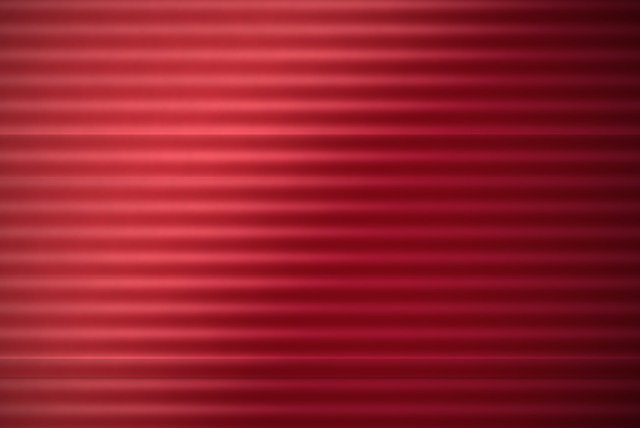
A WebGL 2 fragment shader for this texture:

```glsl
#version 300 es
precision highp float;
// Red corrugated shutter: soft horizontal ribs, raking light from the left, dark corners.
uniform vec2 u_resolution;
out vec4 outColor;

const float RIBS = 16.9;            // ribs down the canvas
const float FIRST_RIDGE = 0.0098;   // depth of the topmost ridge
const float RIB_SKEW = 0.25;
const float RIB_VARIATION = 0.05;
const float SEAM_WIDTH = 0.0022;
const float SEAM_SHADOW = 0.018;
const float GRAIN = 0.012;

const vec3 LIT_RIDGE = vec3(0.94, 0.34, 0.38);
const vec3 LIT_GROOVE = vec3(0.80, 0.19, 0.23);
const vec3 SHADE_RIDGE = vec3(0.63, 0.08, 0.18);
const vec3 SHADE_GROOVE = vec3(0.49, 0.03, 0.08);

// Seams: depth from the top, line brightness, shadow beneath
const int SEAM_COUNT = 5;
const vec3 SEAMS[SEAM_COUNT] = vec3[](
  vec3(0.312, 0.13, 0.10), vec3(0.836, 0.16, 0.12), vec3(0.883, -0.16, 0.02),
  vec3(0.645, 0.05, 0.04), vec3(0.415, 0.05, 0.03));

float hash(float n) {
  return fract(sin(n * 12.99) * 437.58);
}

// Slow smudges and fine oblique brushing, about -1 to 1
float layeredSines(vec2 p) {
  float sum = 0.0;
  float weight = 0.5;
  for (int i = 0; i < 5; i++) {
    sum += weight * sin(p.x + 1.7 * sin(p.y + float(i)));
    p = mat2(1.5, 1.1, -1.1, 1.5) * p + 2.3;
    weight *= 0.65;
  }
  return sum;
}

// Ridge height: 1 on a ridge, 0 in a groove
float ribHeight(float ribs) {
  float angle = 6.28318 * ribs;
  return 0.5 + 0.5 * cos(angle + RIB_SKEW * sin(angle));
}

// Brightness factor of the joints between panels
float seamLight(float depth) {
  float light = 1.0;
  for (int i = 0; i < SEAM_COUNT; i++) {
    float d = depth - SEAMS[i].x;
    float line = exp(-d * d / (SEAM_WIDTH * SEAM_WIDTH));
    float below = smoothstep(0.0, 2.0 * SEAM_WIDTH, d) * exp(-max(d, 0.0) / SEAM_SHADOW);
    light *= 1.0 + SEAMS[i].y * line - SEAMS[i].z * below;
  }
  return light;
}

float vignette(vec2 p) {
  vec2 offset = abs(2.0 * p - 1.0);
  vec2 falloff = offset * offset * offset;
  float rightFade = 0.14 * smoothstep(0.55, 1.0, p.x);
  return 1.0 - 0.28 * falloff.x - 0.19 * falloff.y - rightFade;
}

void main() {
  vec2 uv = gl_FragCoord.xy / u_resolution;
  float depth = 1.0 - uv.y;
  vec2 p = vec2(uv.x * u_resolution.x / u_resolution.y, depth);

  // Ribs, each with a slightly different height
  float ribs = (depth - FIRST_RIDGE) * RIBS;
  float height = ribHeight(ribs);
  float ribTone = 1.0 + RIB_VARIATION * (hash(floor(ribs + 0.5) + 3.0) - 0.5) * height;

  // Curved light boundary that reaches further along the ridges
  float smudge = layeredSines(p * vec2(5.0, 9.0));
  float edge = 0.28 + 0.43 * pow(uv.y, 1.7) + 0.08 * (height - 0.5) + 0.012 * smudge;
  float lit = 1.0 - smoothstep(edge - 0.24, edge + 0.20, uv.x);

  vec3 color = mix(mix(SHADE_GROOVE, SHADE_RIDGE, height),
                   mix(LIT_GROOVE, LIT_RIDGE, height), lit);

  // Wear, seams and corner falloff
  float brushing = layeredSines(p * vec2(70.0, 45.0));
  color *= 1.0 + GRAIN * (smudge + brushing * (0.3 + 0.7 * lit));
  color *= ribTone * seamLight(depth) * vignette(uv);
  outColor = vec4(clamp(color, 0.0, 1.0), 1.0);
}
```
